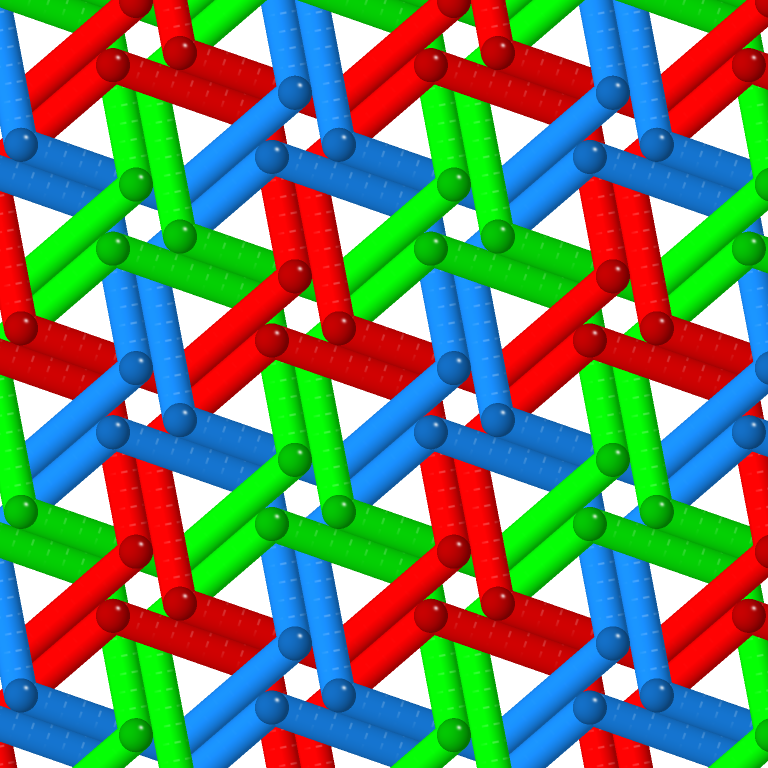
Write a WebGL 2 fragment shader that draws this pattern.

```glsl
#version 300 es
precision highp float;
// Interlinked hexagonal rings of round tubes in three colours on white.
// Ring corners alternate high and low, so a depth test between the nearby
// rings gives the weave; each ring tests only the edge in its own sector.

uniform vec2 u_resolution;
out vec4 fragColor;

const float PITCH = 0.239;             // distance between ring centres
const vec2 ORIGIN = vec2(0.3932, 0.5898);
const float RING_RADIUS = 0.2096;
const float RING_TURN = 1.7584;        // angle of the first high corner
const float SECTOR = 1.0471976;        // a sixth of a turn
const float TUBE_RADIUS = 0.0222;
const float CORNER_HEIGHT = 0.063;     // corners lie at plus or minus this
const float JOINT_LIFT = 0.012;        // keeps joint balls above tube ends
const float RINGS_PER_TUBE = 9.0;      // faint glints along each tube
const float GLINT_STRENGTH = 0.24;
const float JOINT_SHADE = 0.74;
const float AMBIENT = 0.62;
const float DIFFUSE = 0.44;
const vec3 LIGHT_DIR = vec3(-0.5, 0.2, 0.84);
const vec3 GLINT_DIR = vec3(0.3, 0.45, 0.84);
const vec3 BLUE = vec3(0.10, 0.56, 1.0);
const vec3 RED = vec3(1.0, 0.01, 0.01);
const vec3 GREEN = vec3(0.02, 1.0, 0.02);
const vec3 BACKGROUND = vec3(1.0);
const int SAMPLES = 2;                 // antialiasing grid per axis

vec2 corner(float index) {
  float angle = RING_TURN + index * SECTOR;
  return RING_RADIUS * vec2(cos(angle), sin(angle));
}

vec3 lit(vec3 base, vec3 normal) {
  return base * (AMBIENT + DIFFUSE * max(dot(normal, LIGHT_DIR), 0.0));
}

// Short pale dashes across the tube, brightest where it faces the glint
float glints(float along, float side, vec3 normal) {
  float ring = along * RINGS_PER_TUBE;
  float line = 1.0 - smoothstep(0.03, 0.09, abs(fract(ring) - 0.5));
  float gap = smoothstep(-0.5, 0.2, sin(side * 9.0 + 2.4 * floor(ring)));
  float facing = max(dot(normal, GLINT_DIR), 0.0);
  return GLINT_STRENGTH * line * gap * pow(facing, 4.0);
}

// Tilted tube from a high corner to a low one
void drawTube(vec2 p, vec2 high, vec2 low, vec3 base, inout float depth, inout vec3 color) {
  vec2 run = low - high;
  vec2 dir = run / RING_RADIUS;        // hexagon edge equals its radius
  float along = clamp(dot(p - high, dir) / RING_RADIUS, 0.0, 1.0);
  vec2 lateral = (p - high - run * along) / TUBE_RADIUS;
  float d2 = dot(lateral, lateral);
  if (d2 >= 1.0) return;

  float slope = 2.0 * CORNER_HEIGHT / RING_RADIUS;
  vec3 crest = normalize(vec3(dir * slope, 1.0));
  float rise = sqrt(1.0 - d2);
  float z = mix(CORNER_HEIGHT, -CORNER_HEIGHT, along) + TUBE_RADIUS * rise / crest.z;
  if (z <= depth) return;
  depth = z;
  vec3 normal = normalize(vec3(lateral, 0.0) + crest * rise);
  float side = dot(lateral, vec2(-dir.y, dir.x));
  color = mix(lit(base, normal), vec3(1.0), glints(along, side, normal));
}

// Darker ball with a small highlight at a high corner
void drawJoint(vec2 p, vec2 center, vec3 base, inout float depth, inout vec3 color) {
  vec2 q = (p - center) / TUBE_RADIUS;
  float d2 = dot(q, q);
  if (d2 >= 1.0) return;
  vec3 normal = vec3(q, sqrt(1.0 - d2));
  float z = CORNER_HEIGHT + JOINT_LIFT + TUBE_RADIUS * normal.z;
  if (z <= depth) return;
  depth = z;
  float shine = pow(max(dot(normal, GLINT_DIR), 0.0), 110.0);
  color = mix(lit(base, normal) * JOINT_SHADE, vec3(1.0), 0.85 * shine);
}

vec3 weave(vec2 p) {
  vec2 q = (p - ORIGIN) / PITCH;
  float column = q.x / 0.8660254;
  vec2 home = round(vec2(column, q.y - 0.5 * column));
  float outer = RING_RADIUS + TUBE_RADIUS;
  float inner = RING_RADIUS * 0.8660254 - TUBE_RADIUS;
  float depth = -1.0;
  vec3 color = BACKGROUND;
  for (int i = 0; i < 9; i++) {
    vec2 cell = home + vec2(i % 3 - 1, i / 3 - 1);
    vec2 local = PITCH * (q - vec2(0.8660254 * cell.x, cell.y + 0.5 * cell.x));
    float r2 = dot(local, local);
    if (r2 > outer * outer || r2 < inner * inner) continue;

    float hue = mod(cell.x - cell.y + 0.5, 3.0);
    vec3 base = hue < 1.0 ? BLUE : (hue < 2.0 ? RED : GREEN);
    float edge = floor((atan(local.y, local.x) - RING_TURN) / SECTOR);
    float odd = mod(edge, 2.0);
    vec2 high = corner(edge + odd);
    drawTube(local, high, corner(edge + 1.0 - odd), base, depth, color);
    drawJoint(local, high, base, depth, color);
  }
  return color;
}

void main() {
  vec3 sum = vec3(0.0);
  for (int i = 0; i < SAMPLES * SAMPLES; i++) {
    vec2 offset = (vec2(i % SAMPLES, i / SAMPLES) + 0.5) / float(SAMPLES) - 0.5;
    sum += weave((gl_FragCoord.xy + offset) / u_resolution.y);
  }
  fragColor = vec4(sum / float(SAMPLES * SAMPLES), 1.0);
}
```
